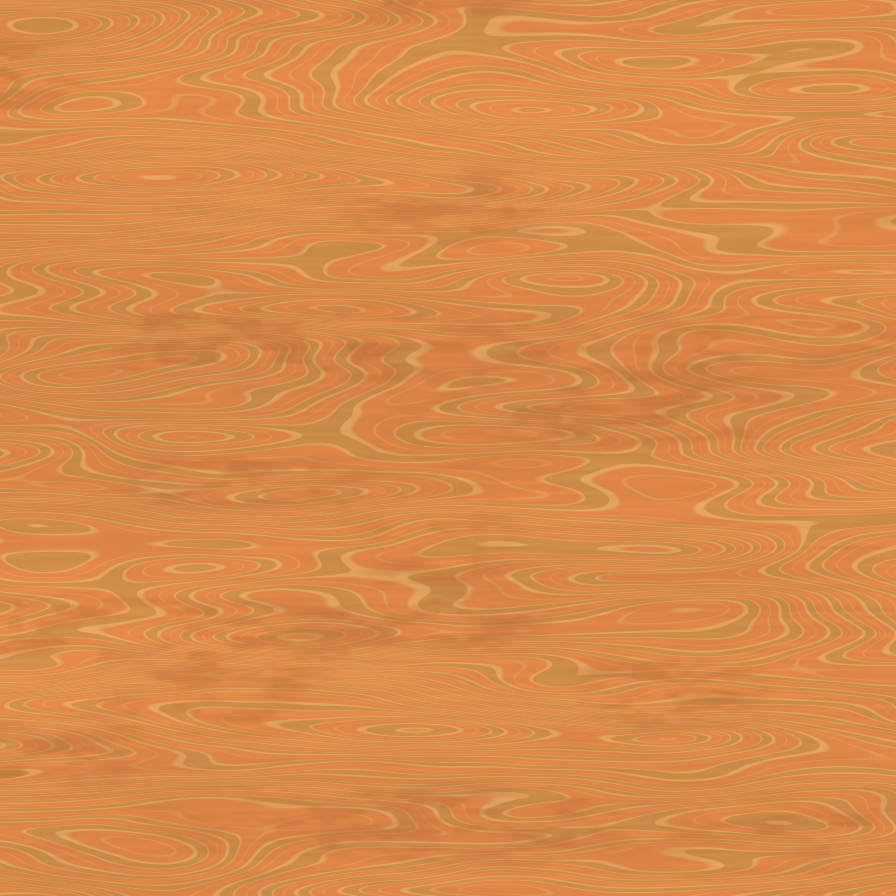
Give the GLSL for this texture, as a Shadertoy shader.

```glsl
// Polished orange wood veneer with long horizontal contour-like grain.
#define ORANGE vec3(0.872, 0.525, 0.280)
#define PALE vec3(0.885, 0.640, 0.375)
#define OLIVE vec3(0.800, 0.550, 0.285)
#define SMUDGE vec3(0.740, 0.430, 0.220)
#define AVERAGE vec3(0.848, 0.552, 0.300)
#define WAVES 28
#define WAVE_SCALE vec2(0.6, 4.0)
#define RING_DENSITY 1.25
#define SMUDGE_AMOUNT 0.5
#define FIBRE_AMOUNT 0.05

const float TAU = 6.2831853;

float hash(vec2 cell) {
    vec3 p = fract(vec3(cell.xyx) * 0.1031);
    p += dot(p, p.yzx + 33.33);
    return fract((p.x + p.y) * p.z);
}

float valueNoise(vec2 p) {
    vec2 cell = floor(p);
    vec2 f = fract(p);
    f = f * f * f * (f * (f * 6.0 - 15.0) + 10.0);
    float low = mix(hash(cell), hash(cell + vec2(1, 0)), f.x);
    float high = mix(hash(cell + vec2(0, 1)), hash(cell + vec2(1, 1)), f.x);
    return mix(low, high, f.y);
}

// Layered sines in scattered directions, stretched along the grain
float grainHeight(vec2 p) {
    p.x += 0.04 * valueNoise(p * vec2(6.0, 28.0));
    p.y += 0.004 * valueNoise(p * vec2(14.0, 60.0) + 7.0);
    float height = 5.0 * valueNoise(p * vec2(1.5, 6.0) + 3.0);
    for (int i = 0; i < WAVES; i++) {
        float n = float(i);
        float frequency = exp2(2.9 * n / float(WAVES));
        float angle = n * 2.4 + 0.5;
        vec2 wave = frequency * WAVE_SCALE * vec2(cos(angle), sin(angle));
        float phase = hash(vec2(n, 17.0));
        height += sin(TAU * (dot(wave, p) + phase)) / frequency;
    }
    return height * RING_DENSITY;
}

float band(float t, float start, float end, float soft) {
    return smoothstep(start - soft, start + soft, t)
         * (1.0 - smoothstep(end - soft, end + soft, t));
}

// One ring: orange, a pale rim, an olive core and a thin pale edge
vec3 ringColor(float height) {
    float spread = fwidth(height);
    float soft = clamp(spread * 0.6, 0.012, 0.2);
    float t = fract(height);
    vec3 color = ORANGE;
    color = mix(color, PALE, 0.55 * band(t, 0.21, 0.25, soft));
    color = mix(color, PALE, band(t, 0.51, 0.95, max(soft, 0.035)));
    color = mix(color, OLIVE, band(t, 0.62, 0.90, soft));
    return mix(color, AVERAGE, 0.8 * smoothstep(0.4, 1.3, spread));
}

void mainImage(out vec4 fragColor, in vec2 fragCoord) {
    vec2 uv = fragCoord / iResolution.y;
    vec3 color = ringColor(grainHeight(uv));

    // Brownish smudges gathered in loose horizontal patches
    float patches = smoothstep(0.5, 0.85, valueNoise(uv * vec2(4.0, 13.0) + 21.0));
    float flecks = 0.6 * valueNoise(uv * vec2(22.0, 85.0))
                 + 0.4 * valueNoise(uv * vec2(60.0, 170.0));
    color = mix(color, SMUDGE, SMUDGE_AMOUNT * patches * smoothstep(0.3, 0.8, flecks));

    // Fine fibres and broad changes of tone
    float fibre = valueNoise(uv * vec2(14.0, 260.0) + 50.0) - 0.5;
    float tone = valueNoise(uv * vec2(1.5, 9.0) + 80.0) - 0.5;
    color *= 1.0 + FIBRE_AMOUNT * (fibre + tone);

    fragColor = vec4(color, 1.0);
}
```
